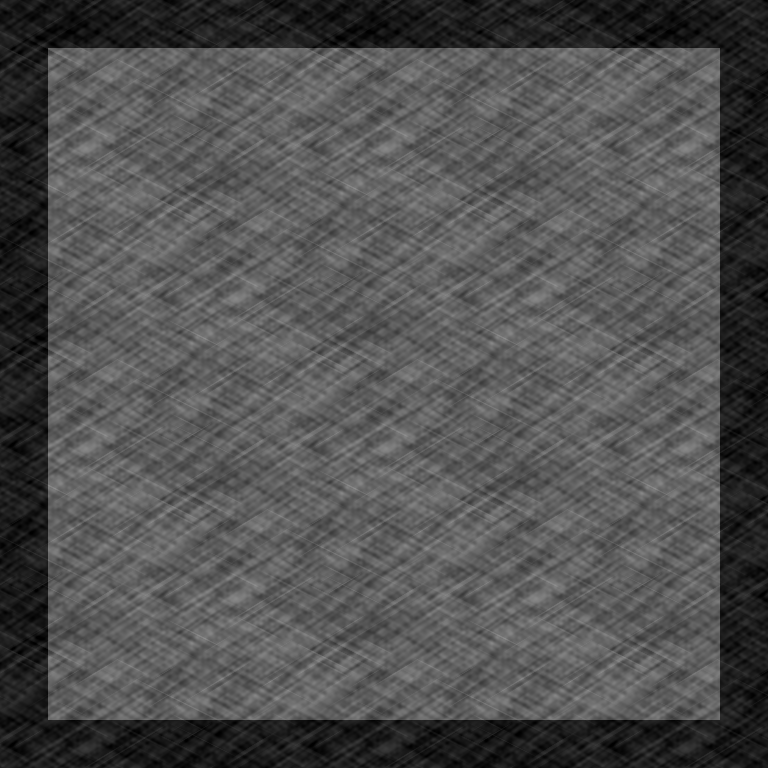
A WebGL 2 fragment shader for this texture:

```glsl
#version 300 es
precision highp float;
// Brushed grey square panel with crossed scratches inside a dark brushed frame.

#define FRAME_WIDTH 0.0625
#define TILE_WIDTH 0.390625
#define PANEL_GREY 0.382
#define FRAME_GREY 0.108
#define FRAME_CONTRAST 0.8
#define RISING_STRENGTH 0.16
#define FALLING_STRENGTH 0.125
#define GRAIN_STRENGTH 0.085
#define SCRATCH_STRENGTH 0.07

uniform vec2 u_resolution;
out vec4 fragColor;

float hash(ivec2 cell, int seed) {
  uint h = uint(cell.x) * 374761393u + uint(cell.y) * 668265263u + uint(seed) * 974711u;
  h = (h ^ (h >> 13)) * 1274126177u;
  h = (h ^ (h >> 15)) * 2246822519u;
  return float((h ^ (h >> 16)) & 65535u) / 65535.0;
}

// Value noise that repeats with every unit of uv.
float tiledNoise(vec2 uv, ivec2 count, int seed) {
  vec2 p = fract(uv) * vec2(count);
  ivec2 i = ivec2(floor(p)) % count;
  ivec2 j = (i + 1) % count;
  vec2 f = fract(p);
  f = f * f * (3.0 - 2.0 * f);
  return mix(mix(hash(i, seed), hash(ivec2(j.x, i.y), seed), f.x),
             mix(hash(ivec2(i.x, j.y), seed), hash(j, seed), f.x), f.y);
}

// Coordinates along the two diagonals of the repeating diamond tile.
vec2 toDiamond(vec2 p) {
  return vec2(p.x + p.y, p.x - p.y) / TILE_WIDTH;
}

// Soft patch repeated in every diamond; radius runs along the diagonals.
float patchGlow(vec2 q, vec2 center, vec2 radius) {
  vec2 d = q - toDiamond(center);
  d = (d - round(d)) / radius;
  return exp(-dot(d, d));
}

// Broad light and dark areas.
float blotches(vec2 q) {
  float tone = 0.0;
  tone -= 0.045 * patchGlow(q, vec2(0.260, 0.785), vec2(0.15, 0.27));
  tone += 0.034 * patchGlow(q, vec2(0.156, 0.768), vec2(0.13, 0.12));
  tone += 0.034 * patchGlow(q, vec2(0.391, 0.876), vec2(0.14, 0.09));
  tone += 0.028 * patchGlow(q, vec2(0.371, 0.766), vec2(0.17, 0.17));
  tone -= 0.065 * patchGlow(q, vec2(0.414, 0.805), vec2(0.05, 0.09));
  tone += 0.045 * patchGlow(q, vec2(0.384, 0.796), vec2(0.04, 0.05));
  return tone;
}

// Crossed brush strokes; integer shears keep the tiling seamless.
float brushing(vec2 q) {
  vec2 rising = vec2(q.x - 4.0 * q.y, q.y);
  vec2 falling = vec2(q.y - 3.0 * q.x, q.x);
  float tone = RISING_STRENGTH * (tiledNoise(rising, ivec2(15, 26), 1) - 0.5);
  tone += FALLING_STRENGTH * (tiledNoise(falling, ivec2(18, 20), 2) - 0.5);
  tone += GRAIN_STRENGTH * (tiledNoise(q, ivec2(54), 3) - 0.5);

  // Sparse long scratches
  float riseLine = smoothstep(0.8, 1.0, tiledNoise(rising, ivec2(19, 13), 4));
  float fallLine = smoothstep(0.8, 1.0, tiledNoise(falling, ivec2(22, 9), 5));
  return tone + SCRATCH_STRENGTH * (riseLine + fallLine - 0.08);
}

void main() {
  vec2 p = gl_FragCoord.xy / u_resolution;
  vec2 q = toDiamond(p);
  float relief = blotches(q) + brushing(q);

  // Square panel with an antialiased edge
  vec2 box = abs(p - 0.5) - (0.5 - FRAME_WIDTH);
  float edge = max(box.x, box.y);
  float panel = clamp(0.5 - edge * min(u_resolution.x, u_resolution.y), 0.0, 1.0);

  float grey = mix(FRAME_GREY + FRAME_CONTRAST * relief, PANEL_GREY + relief, panel);
  fragColor = vec4(vec3(clamp(grey, 0.0, 1.0)), 1.0);
}
```
